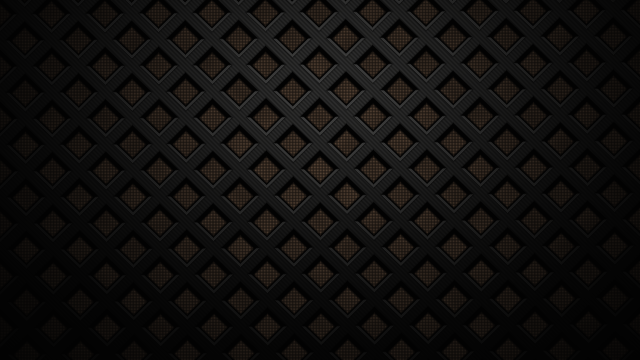
Give the GLSL for this pattern, as a WebGL 2 fragment shader.

```glsl
#version 300 es
precision highp float;

uniform vec2 u_resolution;
out vec4 fragColor;

const float TAU = 6.2831853;
const vec2 PERIOD = vec2(0.1486, 0.1454);   // lattice repeat, in canvas heights
const vec2 LATTICE_CENTRE = vec2(0.0, 0.030);
const float TILT = 0.007;                   // slight rise to the right
const float HOLE_HALF = 0.365;              // half side of an opening, in cells
const float BEVEL_WIDTH = 0.085;
const float RIB_PITCH = 0.0085;
const float WEAVE_PITCH = 0.0082;

const vec3 BLACK = vec3(0.008);
const vec3 BAR_GREY = vec3(0.168, 0.168, 0.166);
const vec3 BEVEL_GREY = vec3(0.275, 0.275, 0.272);
const vec3 CLOTH_BROWN = vec3(0.235, 0.182, 0.140);

// Soft elliptical pool of light
float glow(vec2 p, vec2 centre, vec2 radius) {
    vec2 d = (p - centre) / radius;
    return exp(-dot(d, d));
}

// Sine ridge from 0 to 1 that fades to its mean when too fine to resolve
float ridge(float x, float pitch, float pixel) {
    float detail = 1.0 - smoothstep(0.3, 0.7, pixel / pitch);
    return 0.5 + 0.5 * detail * sin(TAU * x / pitch);
}

// Layered sines for gentle unevenness, about -1 to 1
float unevenness(vec2 p) {
    float a = sin(p.x * 31.0 + 2.0 * sin(p.y * 23.0));
    float b = sin(p.y * 67.0 + 1.7 * sin(p.x * 53.0));
    return 0.6 * a + 0.4 * b;
}

// Coarse woven cloth seen through an opening
vec3 cloth(vec2 p, float pixel) {
    float warp = ridge(p.x, WEAVE_PITCH, pixel);
    float weft = ridge(p.y, WEAVE_PITCH, pixel);
    float weave = 0.55 + 0.45 * warp * weft + 0.2 * (warp + weft);
    return CLOTH_BROWN * weave * (0.94 + 0.10 * unevenness(p));
}

// Ribbed face of the bars
vec3 ribbedBar(vec2 p, float pixel) {
    float rib = ridge(dot(p, vec2(0.7071)), RIB_PITCH, pixel);
    return BAR_GREY * (0.66 + 0.36 * rib);
}

// Lit band of the given width just inside an edge distance
float band(float inside, float width, float soft) {
    return smoothstep(-soft, soft, inside) *
           (1.0 - smoothstep(width * 0.6, width, inside));
}

void main() {
    float pixel = 1.0 / u_resolution.y;
    vec2 p = (gl_FragCoord.xy - 0.5 * u_resolution) * pixel;

    // Diagonal cell: x points up-right, y points down-right
    vec2 tilted = p - LATTICE_CENTRE;
    tilted += TILT * vec2(tilted.y, -tilted.x);
    vec2 q = tilted / PERIOD;
    vec2 cell = fract(vec2(q.x + q.y, q.x - q.y) + 0.5) - 0.5;
    float soft = pixel / PERIOD.y;

    // Distances inward from the upper and lower pairs of sides
    float upper = HOLE_HALF - max(cell.x, -cell.y);
    float lower = HOLE_HALF - max(-cell.x, cell.y);
    float inside = min(upper, lower);
    float opening = smoothstep(-soft, soft, inside);

    // Lights: a tight one on the face, a broad one in the openings
    float faceLight = glow(p, vec2(0.02, 0.26), vec2(0.62, 0.46));
    float deepLight = glow(p, vec2(0.02, 0.12), vec2(0.74, 0.66));

    // Cloth, shaded by the walls around it
    float shade = smoothstep(0.09, 0.17, upper) * smoothstep(0.08, 0.15, lower);
    vec3 recess = BLACK + cloth(p, pixel) * shade * deepLight;

    // Lower walls catch the light and end in level cuts at the side corners
    float below = smoothstep(-2.0 * soft, 2.0 * soft, cell.y - cell.x);
    float wall = band(lower, BEVEL_WIDTH, soft) * below;
    float wallLight = 0.30 * deepLight + 0.55 * faceLight;
    recess = mix(recess, BLACK + BEVEL_GREY * wallLight, wall);

    // Bar faces, slightly darker where they round into the openings
    float rounding = smoothstep(0.0, 0.05, -inside);
    vec3 face = BLACK + ribbedBar(p, pixel) * faceLight * (0.72 + 0.28 * rounding);

    fragColor = vec4(mix(face, recess, opening), 1.0);
}
```
